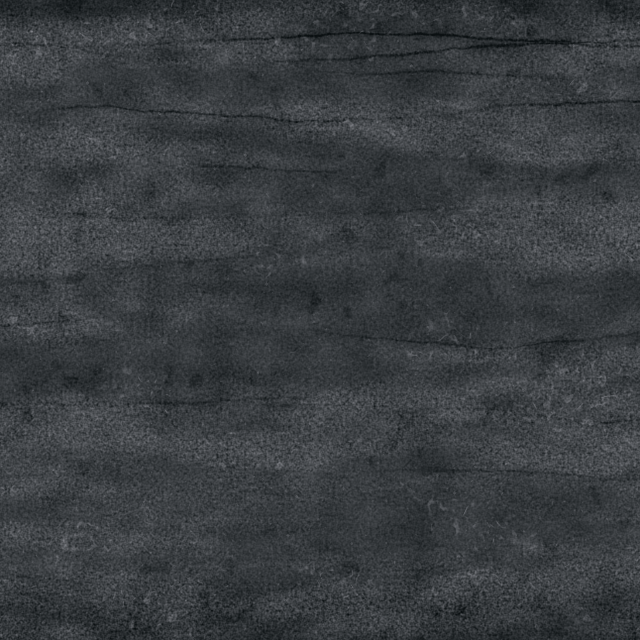
Write a Shadertoy shader that draws this texture.

```glsl
// Dark layered slate: horizontal beds, thin cracks, pale flecks and fine grain.

#define DARK_STONE  vec3(0.130, 0.148, 0.158)
#define LIGHT_STONE vec3(0.350, 0.361, 0.378)
#define BASE_TONE   0.49
#define BED_DEPTH   0.34
#define MOTTLE      0.36
#define GRAIN       0.95
#define PIT_DEPTH   0.24
#define FLECK_GLOW  0.50
#define CRACK_DEPTH 0.48
#define CRACK_COUNT 10
#define EDGE_SHADE  0.30

// Integer hash giving a gradient vector in [-1, 1]
vec2 hashGradient(vec2 cell) {
    uvec2 q = uvec2(ivec2(cell)) * uvec2(1597334673u, 3812015801u);
    uint h = (q.x ^ q.y) * 1597334673u;
    h = (h ^ (h >> 15)) * 2246822519u;
    h ^= h >> 13;
    return vec2(h & 65535u, h >> 16) / 32767.5 - 1.0;
}

float gradientNoise(vec2 p) {
    vec2 i = floor(p), f = p - i;
    vec2 u = f * f * f * (f * (f * 6.0 - 15.0) + 10.0);
    vec2 e = vec2(0.0, 1.0);
    float a = dot(hashGradient(i), f);
    float b = dot(hashGradient(i + e.yx), f - e.yx);
    float c = dot(hashGradient(i + e.xy), f - e.xy);
    float d = dot(hashGradient(i + e.yy), f - e.yy);
    return mix(mix(a, b, u.x), mix(c, d, u.x), u.y);
}

float fbm(vec2 p) {
    float sum = 0.0, amplitude = 1.0;
    for (int i = 0; i < 5; i++) {
        sum += amplitude * gradientNoise(p);
        p = mat2(2.0, 0.15, -0.15, 2.0) * p + 17.3;
        amplitude *= 0.52;
    }
    return sum;
}

// Broad sediment layers, 0 = dark bed, 1 = pale bed
float bedding(vec2 p) {
    p.y += 0.035 * fbm(p * vec2(2.2, 4.0) + 31.0);
    float swell = 0.16 * cos(22.4 * (p.y - 0.88));
    float layers = fbm(p * vec2(1.4, 9.0) + 5.7);
    float ragged = 0.3 * fbm(p * vec2(9.0, 20.0) + 71.0);
    return smoothstep(-0.32, 0.32, layers + ragged + swell);
}

// Thin wavering lines that fade in and out, each with a soft shadow
float cracks(vec2 p) {
    float dark = 0.0;
    for (int i = 0; i < CRACK_COUNT; i++) {
        float id = float(i), t = id / float(CRACK_COUNT - 1);
        float row = id * 7.31 + 0.4;
        float height = 0.96 - 0.7 * pow(t, 1.5)
            + 0.07 * gradientNoise(vec2(p.x * 1.5, row))
            + 0.012 * gradientNoise(vec2(p.x * 8.0, row + 50.0))
            + 0.004 * gradientNoise(vec2(p.x * 45.0, row + 90.0));
        float d = abs(p.y - height);
        float run = smoothstep(-0.12, 0.22, gradientNoise(vec2(p.x * 1.9 + 3.0, row + 130.0)));
        float width = 0.0022 + 0.003 * gradientNoise(vec2(p.x * 12.0, row + 170.0));
        float line = 1.0 - smoothstep(0.0, max(width, 0.001) + 0.0013, d);
        float shadow = 0.3 * exp(-d * 130.0);
        dark = max(dark, run * (line + shadow) * (1.0 - 0.5 * t));
    }
    return dark;
}

// Broken, curling pale rims gathered in patches
float flecks(vec2 p, float bed) {
    vec2 warped = p + 0.012 * vec2(gradientNoise(p * 40.0), gradientNoise(p * 40.0 + 9.0));
    float rim = 1.0 - smoothstep(0.02, 0.12, abs(gradientNoise(warped * 55.0)));
    float patches = smoothstep(0.06, 0.4, fbm(p * vec2(5.0, 9.0) + 47.0) + 0.1 * bed);
    float gaps = smoothstep(-0.02, 0.25, gradientNoise(p * 75.0 + 13.0));
    return rim * patches * gaps;
}

// Small rounded dark blotches
float pits(vec2 p) {
    vec2 warped = p + 0.008 * vec2(gradientNoise(p * 60.0 + 3.0), gradientNoise(p * 60.0 + 21.0));
    float spots = smoothstep(0.14, 0.32, gradientNoise(warped * vec2(36.0, 31.0) + 8.0));
    return spots * smoothstep(-0.1, 0.25, fbm(p * vec2(4.0, 7.0) + 83.0));
}

void mainImage(out vec4 fragColor, in vec2 fragCoord) {
    vec2 p = fragCoord / iResolution.y;
    float bed = bedding(p);

    // Large and medium tones
    float tone = BASE_TONE + BED_DEPTH * (bed - 0.5);
    tone += MOTTLE * fbm(p * vec2(13.0, 21.0) + 2.0);
    tone -= PIT_DEPTH * pits(p);

    // Grain, stronger on the pale beds
    float grain = 0.7 * gradientNoise(p * 187.0) + 0.65 * gradientNoise(p * 317.0 + 40.0);
    tone += GRAIN * grain * (0.6 + 0.6 * bed);
    tone += 0.4 * smoothstep(0.32, 0.55, gradientNoise(p * 150.0 + 60.0));

    // Flecks, cracks and shaded top and bottom
    tone += FLECK_GLOW * flecks(p, bed);
    tone -= CRACK_DEPTH * cracks(p);
    float edge = smoothstep(0.93, 1.0, p.y) + 1.0 - smoothstep(0.03, 0.13, p.y);
    tone -= EDGE_SHADE * edge;

    vec3 color = mix(DARK_STONE, LIGHT_STONE, clamp(tone, -0.4, 1.7));
    fragColor = vec4(color, 1.0);
}
```
